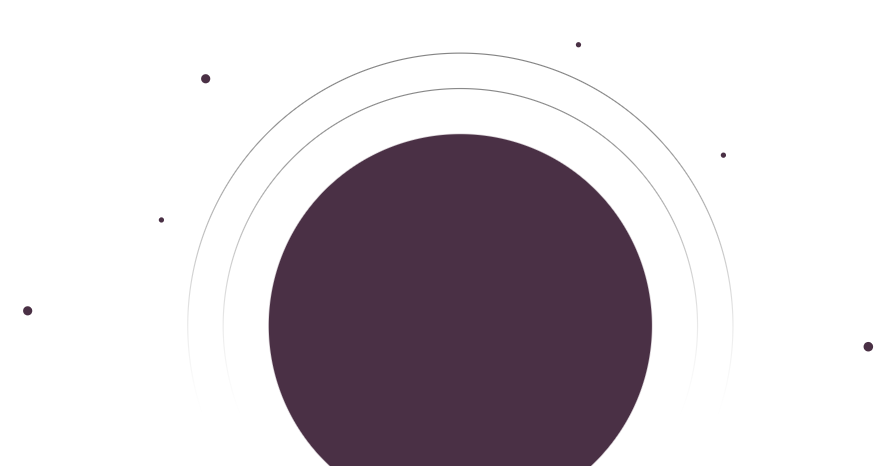
Write a Shadertoy shader that draws this background.

```glsl
// A large plum disc rising from the lower edge of a white page, framed by two
// thin rings that fade out downward and a few scattered dots.
// Everything is a circle distance with analytic edge coverage.

const vec3 PLUM = vec3(0.29, 0.19, 0.27);

// Coverage of a filled circle, softened over one pixel
float disc(vec2 p, vec2 center, float radius, float pixel) {
    return clamp(0.5 + (radius - length(p - center)) / pixel, 0.0, 1.0);
}

// Share of a pixel covered by a thin circular line
float ring(vec2 p, vec2 center, float radius, float width, float pixel) {
    float d = length(p - center) - radius;
    float overlap = min(d + 0.5 * pixel, 0.5 * width) - max(d - 0.5 * pixel, -0.5 * width);
    return max(overlap, 0.0) / pixel;
}

void mainImage(out vec4 fragColor, in vec2 fragCoord) {
    // Canvas height is 1; x is measured from the middle
    float pixel = 1.0 / iResolution.y;
    vec2 p = (fragCoord - vec2(0.5 * iResolution.x, 0.0)) * pixel;
    vec2 center = vec2(0.0265, 0.301);
    vec3 color = vec3(1.0);

    // Rings, strongest at the top
    float fade = 0.6 * smoothstep(0.08, 0.9, p.y);
    for (int i = 0; i < 2; i++) {
        float radius = 0.509 + 0.076 * float(i);
        color = mix(color, vec3(0.2), fade * ring(p, center, radius, 0.0025, pixel));
    }

    // Central disc with a faint pale rim
    color = mix(color, vec3(0.84, 0.81, 0.83), disc(p, center, 0.4125, pixel));
    color = mix(color, PLUM, disc(p, center, 0.411, pixel));

    // Scattered dots: position and radius
    vec3 dots[6] = vec3[6](
        vec3(-0.520, 0.831, 0.0098), vec3(0.280, 0.904, 0.0056),
        vec3(0.591, 0.667, 0.0056), vec3(-0.615, 0.528, 0.0056),
        vec3(-0.902, 0.333, 0.0098), vec3(0.902, 0.256, 0.0102));
    for (int i = 0; i < 6; i++) {
        color = mix(color, PLUM, disc(p, dots[i].xy, dots[i].z, pixel));
    }

    fragColor = vec4(color, 1.0);
}
```
